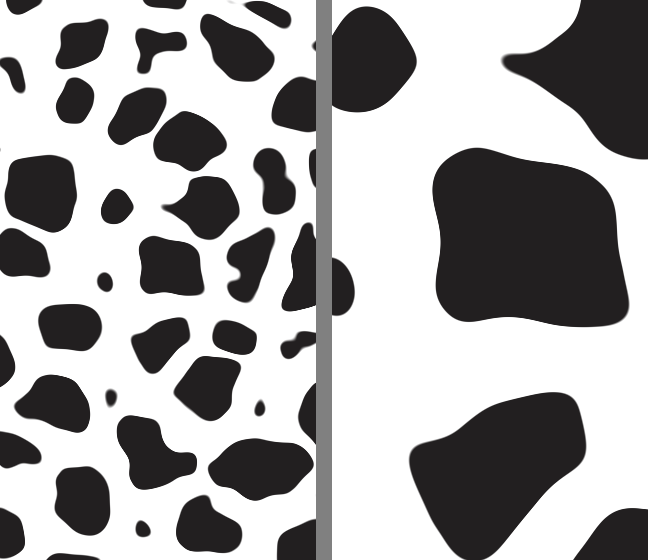
Left, the full canvas; right, a detail of the centre.
This pattern is drawn by a Shadertoy shader. Its source:

```glsl
// Cow hide: wavy, rounded dark patches of mixed size on white.

const vec3 HIDE_WHITE = vec3(1.0);
const vec3 PATCH_BLACK = vec3(0.133, 0.122, 0.125);
const float CELLS_ACROSS = 4.3;   // patch cells over the canvas width
const float JITTER = 0.68;        // scatter of the patch centres
const float SIZE_SPREAD = 0.52;   // difference between big and small patches
const float GAP = 0.15;           // half width of the white channels
const float ROUNDING = 10.0;      // higher gives tighter corners

vec3 hash3(vec2 p) {
    vec3 q = fract(p.xyx * vec3(0.1031, 0.1030, 0.0973));
    q += dot(q, q.yxz + 33.33);
    return fract((q.xxy + q.yzz) * q.zyx);
}

// Three independent smooth noise channels in -1..1
vec3 noise3(vec2 p) {
    vec2 i = floor(p), f = fract(p);
    vec2 u = f * f * f * (f * (f * 6.0 - 15.0) + 10.0);
    vec3 low = mix(hash3(i), hash3(i + vec2(1, 0)), u.x);
    vec3 high = mix(hash3(i + vec2(0, 1)), hash3(i + vec2(1, 1)), u.x);
    return mix(low, high, u.y) * 2.0 - 1.0;
}

mat2 rotation(float angle) {
    float c = cos(angle), s = sin(angle);
    return mat2(c, s, -s, c);
}

// Patch centre in xy, size weight in z
vec3 patchSeed(vec2 cell) {
    vec3 h = hash3(cell + 17.0);
    return vec3(cell + 0.5 + (h.xy - 0.5) * JITTER, h.z * SIZE_SPREAD);
}

float weightedDistance(vec2 p, vec3 seed) {
    vec2 d = p - seed.xy;
    return dot(d, d) - seed.z;
}

// Rounded distance to the border of the weighted Voronoi cell around p
float cellBorder(vec2 p, float sharpness) {
    vec2 home = floor(p);
    vec3 owner = vec3(0.0);
    float nearest = 1e5;
    for (int y = -2; y <= 2; y++)
    for (int x = -2; x <= 2; x++) {
        vec3 seed = patchSeed(home + vec2(x, y));
        float d = weightedDistance(p, seed);
        if (d < nearest) { nearest = d; owner = seed; }
    }

    // Soft minimum over the dividing lines to all neighbours
    float sum = 0.0;
    for (int y = -2; y <= 2; y++)
    for (int x = -2; x <= 2; x++) {
        vec3 seed = patchSeed(home + vec2(x, y));
        float span = distance(seed.xy, owner.xy);
        if (span > 1e-3) {
            float d = (weightedDistance(p, seed) - nearest) / (2.0 * span);
            sum += exp(-sharpness * d);
        }
    }
    return -log(sum) / sharpness;
}

// Positive inside a patch
float patchField(vec2 p) {
    vec2 bend = 0.20 * noise3(p * 1.2 + 5.3).xy;
    vec2 ripple = 0.05 * noise3(rotation(0.9) * p * 2.6 + 31.7).xy;
    float lobes = 0.11 * noise3(rotation(0.5) * p * 2.7 + 71.1).z;
    return cellBorder(p + bend + ripple, ROUNDING) - GAP + lobes;
}

void mainImage(out vec4 fragColor, in vec2 fragCoord) {
    float pixel = CELLS_ACROSS / iResolution.x;
    vec2 p = rotation(0.35) * (fragCoord * pixel) + vec2(13.7, 8.2);
    float ink = smoothstep(-0.75 * pixel, 0.75 * pixel, patchField(p));
    fragColor = vec4(mix(HIDE_WHITE, PATCH_BLACK, ink), 1.0);
}
```
